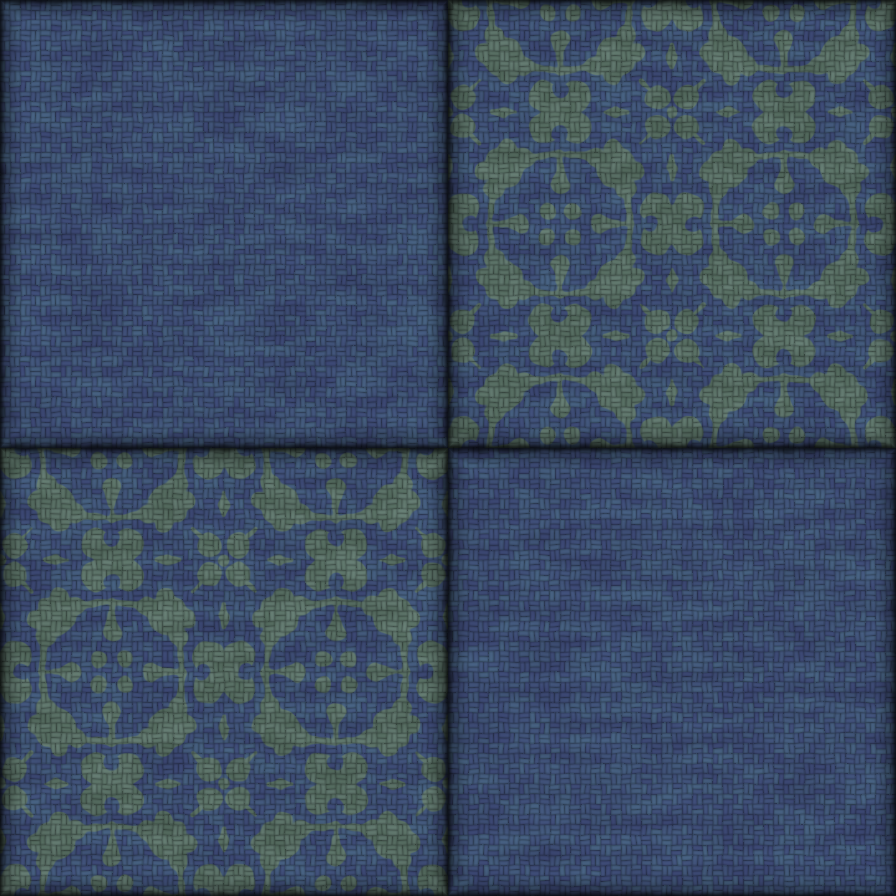
Write a Shadertoy shader that draws this pattern.

```glsl
// Checkered woven cushions: plain blue squares alternating with green damask squares.

const float TILES = 2.0;          // squares across the canvas
const float MOTIFS = 2.0;         // damask repeats across a square
const float WEAVE_CELLS = 88.0;   // basket weave cells across the canvas
const float STRANDS = 2.0;        // threads in each weave cell
const float GROOVE_WIDTH = 0.007; // dark line between squares
const float BEVEL_WIDTH = 0.026;  // soft shading beside the groove
const float EDGE_WOBBLE = 0.011;  // raggedness of the damask outline
const vec3 INDIGO = vec3(0.225, 0.270, 0.435);
const vec3 TEAL = vec3(0.255, 0.350, 0.465);
const vec3 GREEN_DARK = vec3(0.310, 0.395, 0.350);
const vec3 GREEN_LIGHT = vec3(0.365, 0.450, 0.415);
const float PI = 3.14159;

float hash(vec2 p) {
    vec3 q = fract(p.xyx * 0.1031);
    q += dot(q, q.yzx + 33.33);
    return fract((q.x + q.y) * q.z);
}

float cornerSlope(vec2 corner, vec2 offset) {
    float angle = 2.0 * PI * hash(corner);
    return dot(vec2(cos(angle), sin(angle)), offset);
}

float gradientNoise(vec2 p) {
    vec2 i = floor(p), f = fract(p);
    vec2 u = f * f * f * (f * (f * 6.0 - 15.0) + 10.0);
    vec2 e = vec2(1.0, 0.0);
    return mix(mix(cornerSlope(i, f), cornerSlope(i + e, f - e), u.x),
               mix(cornerSlope(i + e.yx, f - e.yx), cornerSlope(i + 1.0, f - 1.0), u.x), u.y);
}

float circle(vec2 p, vec2 center, float radius) {
    return length(p - center) - radius;
}

// Capsule whose radius changes from ra at a to rb at b
float taper(vec2 p, vec2 a, vec2 b, float ra, float rb) {
    vec2 pa = p - a, ba = b - a;
    float h = clamp(dot(pa, ba) / dot(ba, ba), 0.0, 1.0);
    return length(pa - ba * h) - mix(ra, rb, h);
}

float blend(float a, float b) {
    const float k = 0.018;
    float h = max(k - abs(a - b), 0.0) / k;
    return min(a, b) - 0.25 * h * h * k;
}

// Signed distance to the damask, mirrored into one eighth of a unit cell
float damask(vec2 p) {
    vec2 q = abs(p - floor(p + 0.5));
    q = vec2(max(q.x, q.y), min(q.x, q.y));

    // Scalloped leaf on the diagonal
    float d = circle(q, vec2(0.25), 0.088);
    d = blend(d, circle(q, vec2(0.335, 0.235), 0.042));
    d = blend(d, circle(q, vec2(0.295, 0.160), 0.044));
    d = blend(d, circle(q, vec2(0.295), 0.034));

    // Stems and bell bud
    d = blend(d, taper(q, vec2(0.30, 0.13), vec2(0.315, 0.0), 0.016, 0.012));
    d = blend(d, taper(q, vec2(0.18, 0.0), vec2(0.25, 0.0), 0.044, 0.012));
    d = blend(d, taper(q, vec2(0.25, 0.0), vec2(0.32, 0.0), 0.011, 0.011));

    // Four-lobed flower with notches
    float flower = blend(circle(q, vec2(0.43, 0.07), 0.070), circle(q, vec2(0.5, 0.0), 0.085));
    d = min(d, max(flower, -circle(q, vec2(0.402, 0.0), 0.036)));

    // Rosette with diagonal ticks
    d = min(d, circle(q, vec2(0.435), 0.055));
    d = min(d, circle(q, vec2(0.5), 0.026));
    d = min(d, taper(q, vec2(0.43), vec2(0.36), 0.013, 0.007));

    // Slender seed and the small central cluster
    d = min(d, taper(q, vec2(0.5, 0.25), vec2(0.5, 0.30), 0.025, 0.008));
    d = min(d, taper(q, vec2(0.5, 0.25), vec2(0.5, 0.20), 0.025, 0.008));
    return min(d, circle(q, vec2(0.057), 0.037));
}

// x: thread relief, y: random tone of the thread
vec2 basketWeave(vec2 uv) {
    vec2 g = uv * WEAVE_CELLS;
    g += 0.16 * vec2(gradientNoise(g * 0.6), gradientNoise(g * 0.6 + 37.0));
    vec2 id = floor(g), f = fract(g);
    bool upright = mod(id.x + id.y, 2.0) > 0.5;
    float across = (upright ? f.x : f.y) * STRANDS;
    float along = upright ? f.y : f.x;
    float body = sqrt(max(sin(PI * fract(across)), 0.0));
    float ends = smoothstep(0.0, 0.22, min(along, 1.0 - along));
    return vec2(body * mix(0.55, 1.0, ends), hash(id + 71.0 * floor(across)));
}

void mainImage(out vec4 fragColor, in vec2 fragCoord) {
    vec2 uv = fragCoord / iResolution.xy;
    vec2 tile = floor(uv * TILES), local = fract(uv * TILES);
    float patterned = 1.0 - mod(tile.x + tile.y, 2.0);

    // Damask mask with a thread-ragged edge
    float scale = TILES * MOTIFS;
    float ragged = EDGE_WOBBLE * gradientNoise(uv * WEAVE_CELLS * 0.8);
    float d = damask(local * MOTIFS - vec2(0.5, 0.0)) + ragged;
    float aa = scale / iResolution.y;
    float mask = patterned * (1.0 - smoothstep(-aa, aa, d));

    // Dyed threads with faint horizontal streaks
    vec2 weave = basketWeave(uv);
    float streak = gradientNoise(uv * vec2(14.0, 55.0));
    float tone = clamp(weave.y + 0.5 * streak, 0.0, 1.0);
    vec3 color = mix(mix(INDIGO, TEAL, tone), mix(GREEN_DARK, GREEN_LIGHT, tone), mask);
    color *= mix(0.66, 1.06, weave.x) * (1.0 + 0.10 * streak);

    // Sunken seams around every square
    vec2 toEdge = min(local, 1.0 - local) / TILES;
    float seam = min(toEdge.x, toEdge.y) + 0.002 * gradientNoise(uv * 70.0);
    color *= mix(0.42, 1.0, smoothstep(0.0, GROOVE_WIDTH, seam));
    color *= mix(0.68, 1.0, smoothstep(0.0, BEVEL_WIDTH, seam));
    fragColor = vec4(color, 1.0);
}
```
